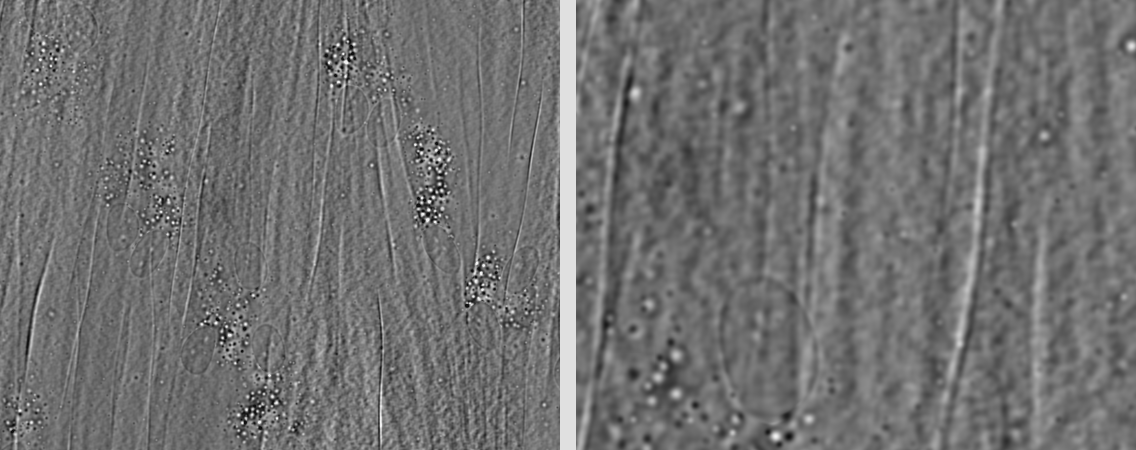
Left, the full canvas; right, a detail of the centre.
A Shadertoy shader for this texture:

```glsl
// Phase-contrast micrograph of long, upright cells in grey: fibrous relief and
// paired light/dark membranes follow a bent lean field, while jittered cellular
// noise draws beady granules gathered in clusters beside faint oval nuclei.

#define BASE_GREY 0.438
#define STREAK_CONTRAST 0.10
#define GRAIN_CONTRAST 0.15
#define EDGE_CONTRAST 0.36
#define GRANULE_CONTRAST 0.56
#define EDGE_COUNT 46
#define CELL_COUNT 15
#define GRANULE_FREQ 74.0

vec2 hash22(vec2 p) {
    vec3 q = fract(p.xyx * vec3(0.1031, 0.1030, 0.0973));
    q += dot(q, q.yzx + 33.33);
    return fract((q.xx + q.yz) * q.zy);
}

float valueNoise(vec2 p) {
    vec2 i = floor(p), f = fract(p);
    f = f * f * (3.0 - 2.0 * f);
    float low = mix(hash22(i).x, hash22(i + vec2(1, 0)).x, f.x);
    float high = mix(hash22(i + vec2(0, 1)).x, hash22(i + vec2(1, 1)).x, f.x);
    return mix(low, high, f.y);
}

// Side-lit noise: a shifted copy is subtracted, which removes broad shading
float relief(vec2 p, vec2 shift) {
    return valueNoise(p) - valueNoise(p + shift);
}

// Sideways drift per unit of height; one band tilts the other way
float leanAt(float x) {
    float band = (x - 0.93) / 0.16;
    return 0.13 - 0.30 * exp(-band * band);
}

// Beads with a core and an opposite halo, one per jittered grid cell
float granules(vec2 p, float freq, float radius, float density, float brightShare) {
    vec2 g = p * freq, home = floor(g);
    float sum = 0.0;
    for (int y = -1; y <= 1; y++)
    for (int x = -1; x <= 1; x++) {
        vec2 id = home + vec2(x, y);
        vec2 place = hash22(id + 17.0), kind = hash22(id + 71.0);
        vec2 d = g - id - 0.12 - 0.76 * place;
        float r = radius * (0.75 + 0.5 * place.y);
        float q = dot(d, d) / (r * r);
        float present = smoothstep(kind.x, kind.x + 0.15, density);
        float tone = kind.y < brightShare ? 1.0 : -0.75;
        sum += present * tone * (1.0 - q) * exp(-0.65 * q);
    }
    return sum;
}

// Membranes: thin wavy lines, bright on one side and dark on the other
float membranes(vec2 p) {
    float sum = 0.0;
    for (int i = 0; i < EDGE_COUNT; i++) {
        float n = float(i);
        vec2 a = hash22(vec2(n, 3.0)), b = hash22(vec2(n, 9.0));
        vec2 c = hash22(vec2(n, 27.0)), e = hash22(vec2(n, 39.0));
        float x0 = (n + a.x) / float(EDGE_COUNT) * 1.5 - 0.12;
        float lean = leanAt(x0) + 0.20 * (a.y - 0.5);
        float path = x0 + lean * (p.y - 0.5)
                   + 0.011 * sin(p.y * 6.0 + 40.0 * b.x)
                   + 0.0025 * sin(p.y * 23.0 + 60.0 * b.y);
        float width = mix(0.0020, 0.0040, c.x);
        float side = c.y < 0.5 ? -1.0 : 1.0;
        float d = (p.x - path) / width;
        float shade = d - 2.1 * side;
        float reach = mix(0.16, 0.55, b.y);
        float span = 1.0 - smoothstep(0.5, 1.0, abs(p.y - b.x) / reach);
        float fade = 0.25 + 1.2 * valueNoise(vec2(n * 7.3, p.y * 17.0));
        float strength = 0.2 + 0.9 * e.x * e.x * e.x;
        sum += span * fade * strength * (exp(-d * d) - 0.9 * exp(-shade * shade));
    }
    return sum;
}

// x: granule density, y: shading of the nuclei
vec2 cellBodies(vec2 p) {
    float density = 0.0, clearing = 1.0, shade = 0.0;
    for (int i = 0; i < CELL_COUNT; i++) {
        float n = float(i);
        vec2 a = hash22(vec2(n, 51.0)), b = hash22(vec2(n, 83.0));
        vec2 centre = vec2(fract(n * 0.618 + 0.43) * 1.3 - 0.02, fract(n * 0.755 + 0.3));
        vec2 extent = mix(vec2(0.045, 0.10), vec2(0.085, 0.20), a);
        vec2 q = p - centre;
        q.x -= leanAt(centre.x) * q.y + 0.012 * sin(q.y * 25.0 + n);
        float cluster = 1.0 - smoothstep(0.25, 1.2, length(q / extent));
        density = max(density, cluster * mix(0.4, 1.15, b.x));

        // Nucleus above or below the middle of its cluster, holding two nucleoli
        vec2 m = q - vec2(0.0, (extent.y * 0.6 + 0.02) * (b.y < 0.5 ? -1.0 : 1.0));
        float oval = length(m / vec2(0.036, 0.054));
        float rim = (oval - 1.0) / 0.06;
        clearing *= smoothstep(0.85, 1.15, oval);
        shade += 0.10 * rim * exp(-0.5 * rim * rim);
        for (int k = 0; k < 2; k++) {
            vec2 spot = (hash22(vec2(n, 101.0 + float(k))) - 0.5) * vec2(0.03, 0.05);
            float s = length((m - spot) * vec2(1.2, 0.9)) / 0.0065;
            shade += 0.20 * (1.0 - s * s) * exp(-0.8 * s * s);
        }
    }
    density *= clearing * (0.45 + 0.95 * valueNoise(p * 15.0));
    return vec2(density, shade);
}

void mainImage(out vec4 fragColor, in vec2 fragCoord) {
    vec2 p = fragCoord / iResolution.y;
    vec2 fibre = vec2(p.x - leanAt(p.x) * (p.y - 0.5) + 0.008 * sin(p.y * 7.0 + p.x * 5.0), p.y);

    // Cytoplasm: faint broad tone, fibrous relief and fine grain
    float calm = mix(0.45, 1.5, valueNoise(fibre * vec2(7.0, 1.6) + 5.0));
    float streaks = relief(fibre * vec2(58.0, 5.0), vec2(0.8, 0.0))
                  + 0.8 * relief(fibre * vec2(120.0, 12.0) + 31.0, vec2(0.9, 0.0));
    mat2 turn = mat2(0.8, 0.6, -0.6, 0.8);
    float grain = relief(turn * p * 120.0, vec2(0.9, 0.5))
                + 0.5 * relief(p * 205.0 + 60.0, vec2(0.7, -0.7));
    float grey = BASE_GREY + 0.05 * (valueNoise(fibre * vec2(8.0, 1.5)) - 0.5);
    grey += calm * (STREAK_CONTRAST * streaks + GRAIN_CONTRAST * grain);
    vec2 smudge = p - vec2(0.485, 0.54);
    grey -= 0.07 * exp(-dot(smudge, smudge) / 0.0011);

    // Membranes, nuclei, then granules from dense to sparse
    vec2 body = cellBodies(p);
    grey += EDGE_CONTRAST * membranes(p) + body.y;
    float power = GRANULE_CONTRAST * mix(0.35, 1.0, smoothstep(0.15, 0.8, body.x));
    grey += power * granules(p, GRANULE_FREQ, 0.33, body.x * 1.1, 0.62);
    grey += 0.20 * granules(p + 3.7, 1.5 * GRANULE_FREQ, 0.36, 0.10 + 0.5 * body.x, 0.35);
    grey += 0.28 * granules(p + 8.1, 17.0, 0.085, 0.24, 0.3);

    fragColor = vec4(vec3(clamp(grey, 0.06, 0.95)), 1.0);
}
```
